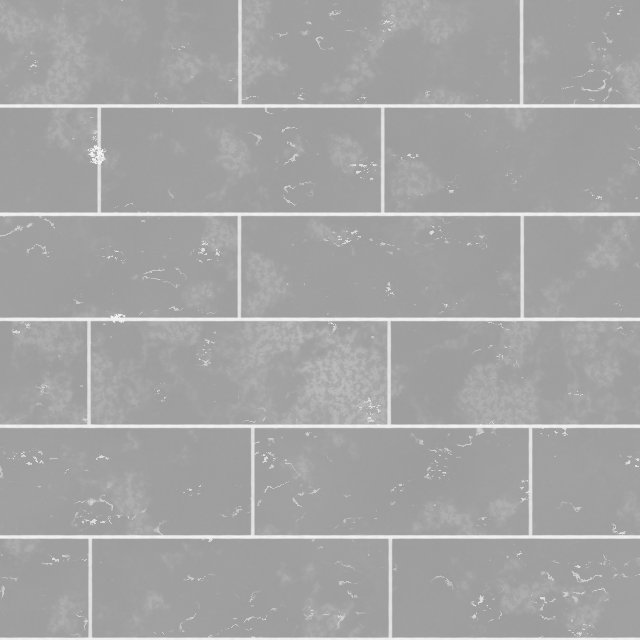
Reproduce this texture map procedurally as a WebGL 2 fragment shader.

```glsl
#version 300 es
precision highp float;

uniform vec2 u_resolution;
out vec4 outColor;

// Lower edge of each course, from bottom to top
const float courseEdge[7] = float[7](0.001, 0.161, 0.334, 0.501, 0.6652, 0.8344, 1.01);
// Upright joints of each course
const vec2 courseJoints[6] = vec2[6](
  vec2(0.141, 0.61), vec2(0.395, 0.829), vec2(0.139, 0.608),
  vec2(0.374, 0.816), vec2(0.155, 0.598), vec2(0.375, 0.815));
// Amount of haze and of scratches in each course
const vec2 courseWear[6] = vec2[6](
  vec2(0.2, 1.0), vec2(0.2, 0.9), vec2(0.8, 0.2),
  vec2(0.4, 0.45), vec2(0.25, 0.2), vec2(0.6, 0.25));

vec2 gradient(vec2 cell) {
  uvec2 k = uvec2(ivec2(cell) + 4096);
  uint h = k.x * 73157u ^ k.y * 95279u;
  h = (h ^ (h >> 13)) * 60493u;
  h = (h ^ (h >> 15)) * 48271u;
  float angle = float((h >> 8) & 65535u) / 65536.0 * 6.28319;
  return vec2(cos(angle), sin(angle));
}

float gradientNoise(vec2 p) {
  vec2 i = floor(p), f = p - i;
  vec2 u = f * f * f * (f * (f * 6.0 - 15.0) + 10.0);
  float a = dot(gradient(i), f);
  float b = dot(gradient(i + vec2(1, 0)), f - vec2(1, 0));
  float c = dot(gradient(i + vec2(0, 1)), f - vec2(0, 1));
  float d = dot(gradient(i + 1.0), f - 1.0);
  return mix(mix(a, b, u.x), mix(c, d, u.x), u.y);
}

float fbm(vec2 p) {
  float sum = 0.0, amplitude = 0.6;
  for (int i = 0; i < 5; i++) {
    sum += amplitude * gradientNoise(p);
    p = mat2(1.6, 1.2, -1.2, 1.6) * p + 7.3;
    amplitude *= 0.6;
  }
  return sum;
}

// Thin broken lines along the zero crossings of warped noise
float scratches(vec2 p, float amount) {
  vec2 warped = p + 0.026 * vec2(fbm(p * 24.0), fbm(p * 24.0 + 31.0));
  float line = 1.0 - smoothstep(0.006, 0.034, abs(gradientNoise(warped * vec2(11.0, 23.0))));
  float region = smoothstep(0.26, 0.46, gradientNoise(p * 7.0 + 5.0) + 0.27 * amount);
  float gaps = smoothstep(-0.15, 0.15, gradientNoise(p * 60.0));
  return line * region * gaps;
}

// Small ragged chips and lone specks
float chips(vec2 p, float amount) {
  float region = smoothstep(0.38, 0.5, gradientNoise(p * vec2(15.0, 20.0) + 11.0) + 0.07 * amount);
  float ragged = smoothstep(0.12, 0.28, fbm(p * vec2(90.0, 140.0)));
  float speck = smoothstep(0.46, 0.58, gradientNoise(p * vec2(110.0, 150.0) + 3.0));
  float speckRegion = smoothstep(0.05, 0.3, gradientNoise(p * 8.0 + 17.0));
  return max(region * ragged, 0.6 * speck * speckRegion);
}

// Rough lump of mortar spilled over a joint
float mortarLump(vec2 p, vec2 center, vec2 radius) {
  float d = length((p - center) / radius) + 0.8 * fbm(p * 110.0);
  return (1.0 - smoothstep(0.75, 1.0, d)) * smoothstep(-0.25, 0.1, fbm(p * 170.0 + 9.0));
}

float jointCover(float d, float halfWidth, float pixel) {
  float soft = max(0.0014, 0.6 * pixel);
  return 1.0 - smoothstep(halfWidth - soft, halfWidth + soft, d);
}

void main() {
  vec2 p = gl_FragCoord.xy / u_resolution;
  float pixel = 1.0 / min(u_resolution.x, u_resolution.y);

  // Find the course, the tile and the nearest joints
  int course = 0;
  float bedDistance = 1.0;
  for (int i = 0; i < 7; i++) {
    if (i < 6 && p.y >= courseEdge[i]) course = i;
    bedDistance = min(bedDistance, abs(p.y - courseEdge[i]));
  }
  vec2 joints = courseJoints[course];
  vec2 fromJoint = abs(p.x - joints);
  float column = dot(step(joints, vec2(p.x)), vec2(1.0));
  vec2 wear = courseWear[course];
  vec2 q = p + vec2(3.71, 1.93) * column + vec2(1.37, 5.19) * float(course);

  // Tile face with faint mottling
  float shade = 0.624 + 0.02 * fbm(q * 4.0) + 0.006 * gradientNoise(q * 170.0);

  // Grainy haze with veins, densest in one slanting patch
  vec2 fromPatch = p - vec2(0.515, 0.42);
  vec2 slanted = vec2(fromPatch.x - fromPatch.y, fromPatch.x + 0.7 * fromPatch.y) / vec2(0.17, 0.085);
  float dense = course == 2 && column == 1.0 ? exp(-dot(slanted, slanted)) : 0.0;
  float cloud = fbm(q * 8.0) + 0.25 * wear.x + 0.5 * dense;
  float vein = 1.0 - smoothstep(0.0, 0.13, abs(fbm(q * 7.0 + 23.0)));
  float veinRegion = smoothstep(0.0, 0.3, gradientNoise(q * 5.0 + 2.0) + 0.3 * wear.x - 0.12);
  float haze = max(smoothstep(0.18, 0.42, cloud), 0.75 * vein * veinRegion * wear.x);
  float grain = smoothstep(-0.2, 0.2, fbm(q * 95.0));
  shade += haze * (0.35 + 0.65 * grain) * (0.06 + 0.045 * dense);

  // Scratches and chips
  shade = mix(shade, 0.86, 0.8 * scratches(q, wear.y));
  shade = mix(shade, 0.92, 0.8 * chips(q, wear.y));

  // Mortar joints and spills
  float wobble = 0.0004 * gradientNoise(p * 60.0);
  float upright = jointCover(min(fromJoint.x, fromJoint.y) + wobble, 0.0027, pixel);
  float bed = jointCover(bedDistance + wobble, 0.0027, pixel);
  float mottle = 0.03 * gradientNoise(p * 120.0);
  shade = mix(shade, 0.88 + mottle, upright);
  shade = mix(shade, 0.935 + mottle, bed);
  float lump = max(mortarLump(p, vec2(0.151, 0.757), vec2(0.015, 0.016)),
                   mortarLump(p, vec2(0.184, 0.503), vec2(0.014, 0.008)));
  shade = mix(shade, 0.95, lump);

  outColor = vec4(vec3(shade), 1.0);
}
```
